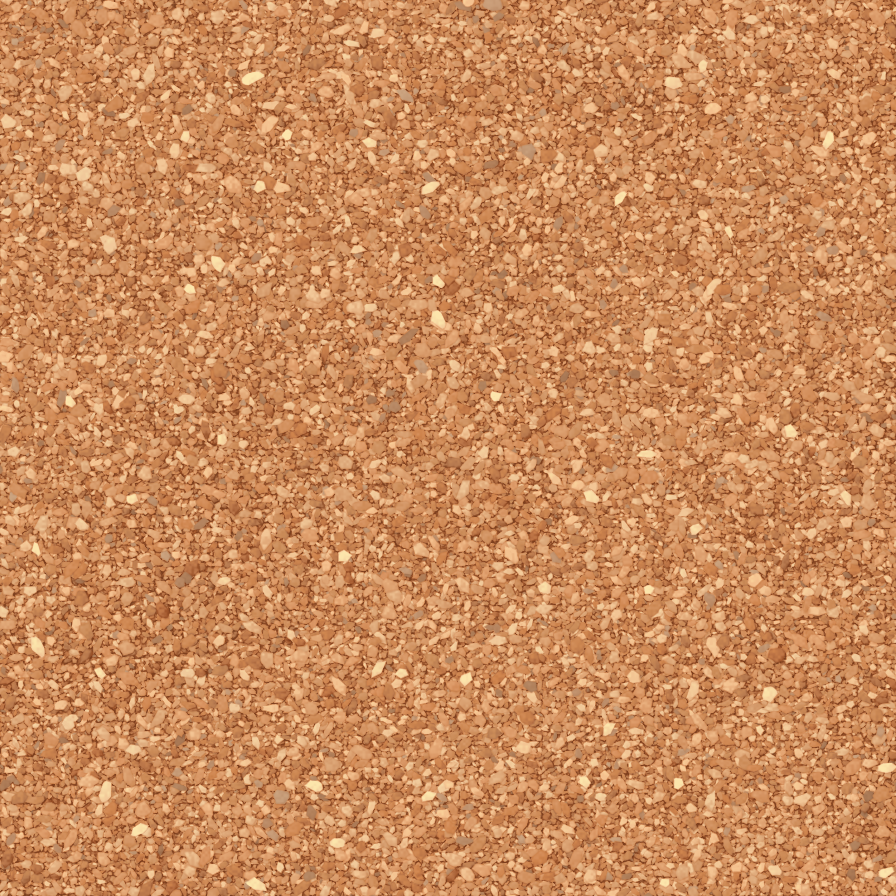
Write a Shadertoy shader that draws this texture.

```glsl
// Pressed cork board: layered angular chips in warm tans, with dark gaps and rare pale flecks.

#define FINE_CELLS 185.0    // cells across the canvas in the finest chip layer
#define LAYER_GROWTH 0.75   // cell count ratio from one layer to the next
#define LAYERS 5
#define FLECK_CELLS 30.0
#define FLECK_SHARE 0.05
#define EDGE_SOFTNESS 0.0011
#define SHADOW_DEPTH 0.24
#define GRAIN_DEPTH 0.20
#define LIGHT_DIR vec2(-0.6, 0.8)

vec4 hash4(vec2 p) {
    vec4 q = fract(p.xyxy * vec4(0.1031, 0.1030, 0.0973, 0.1099));
    q += dot(q, q.wzxy + 33.33);
    return fract((q.xxyz + q.yzzw) * q.zywx);
}

float valueNoise(vec2 p) {
    vec2 i = floor(p), f = fract(p);
    f = f * f * (3.0 - 2.0 * f);
    float low = mix(hash4(i).x, hash4(i + vec2(1, 0)).x, f.x);
    float high = mix(hash4(i + vec2(0, 1)).x, hash4(i + vec2(1, 1)).x, f.x);
    return mix(low, high, f.y);
}

float ramp(float a, float b, float t) {
    return clamp((t - a) / (b - a), 0.0, 1.0);
}

// Cork colours from shaded gaps to pale wood; tone 0..1 follows their area shares.
vec3 corkColor(float tone) {
    vec3 c = mix(vec3(0.49, 0.25, 0.12), vec3(0.62, 0.35, 0.19), ramp(-0.20, 0.04, tone));
    c = mix(c, vec3(0.72, 0.46, 0.29), ramp(0.04, 0.165, tone));
    c = mix(c, vec3(0.80, 0.53, 0.32), ramp(0.165, 0.34, tone));
    c = mix(c, vec3(0.84, 0.59, 0.40), ramp(0.34, 0.56, tone));
    c = mix(c, vec3(0.89, 0.67, 0.48), ramp(0.56, 0.80, tone));
    c = mix(c, vec3(0.95, 0.77, 0.58), ramp(0.80, 0.955, tone));
    return mix(c, vec3(0.99, 0.89, 0.66), ramp(1.0, 1.3, tone));
}

// Irregular five-sided chip: an intersection of random half planes.
float chipDistance(vec2 q, float radius, float seed) {
    float d = length(q) - 1.2 * radius;
    for (int i = 0; i < 5; i++) {
        float k = float(i);
        float turn = fract(seed * (17.0 + 13.0 * k));
        float inset = fract(seed * (41.0 + 23.0 * k));
        float angle = 1.2566 * (k + 0.5 * turn);
        d = max(d, dot(q, vec2(cos(angle), sin(angle))) - radius * (0.7 + 0.5 * inset));
    }
    return d;
}

// Paints one scattered layer over surface = (tone, warmth, greyness).
vec3 paintChips(vec3 surface, vec2 uv, float cells, float share, float size, bool fleck) {
    vec2 p = uv * cells, home = floor(p);
    float soft = EDGE_SOFTNESS * cells;
    for (int y = -1; y <= 1; y++)
    for (int x = -1; x <= 1; x++) {
        vec2 id = home + vec2(x, y);
        vec4 place = hash4(id + cells * 3.7);
        if (place.z > share) continue;
        vec4 look = hash4(id + cells * 5.3 + 71.0);

        vec2 offset = p - id - 0.2 - 0.6 * place.xy;
        float angle = (place.w - 0.5) * 2.7;
        float ca = cos(angle), sa = sin(angle);
        float stretch = 1.0 + 0.5 * look.y;
        vec2 q = vec2(ca * offset.x + sa * offset.y, ca * offset.y - sa * offset.x);
        q *= vec2(1.0 / stretch, stretch);
        float radius = size * (0.30 + 0.20 * look.z);
        float d = chipDistance(q, radius, look.w);

        // Contact shadow on the side away from the light
        float side = dot(offset, LIGHT_DIR) / radius;
        float shade = 1.0 - smoothstep(0.0, 2.2 * soft, d);
        surface.x -= SHADOW_DEPTH * shade * (0.6 - 0.4 * clamp(side, -1.0, 1.0));

        // Chip face, slightly lit and worn at the rim
        float rim = 1.0 - smoothstep(0.0, 0.35 * radius, -d);
        float tone = fleck ? 1.12 + 0.22 * look.x : 0.18 + 0.86 * look.x;
        tone += 0.08 * clamp(side, -1.0, 1.0) - 0.10 * rim;
        float warmth = fleck ? -0.4 : 2.0 * fract(look.x * 37.0 + look.y) - 1.0;
        float grey = fleck ? 0.0 : step(0.965, fract(look.z * 29.0 + look.y));
        float cover = 1.0 - smoothstep(-soft, soft, d);
        surface = mix(surface, vec3(tone, warmth, grey), cover);
    }
    return surface;
}

void mainImage(out vec4 fragColor, in vec2 fragCoord) {
    vec2 uv = fragCoord / iResolution.y;

    // Dark crumbs between the chips
    vec3 surface = vec3(0.5 * valueNoise(uv * 260.0), 0.2, 0.0);

    // Fine chips first, larger and sparser ones above
    float cells = FINE_CELLS;
    for (int i = 0; i < LAYERS; i++) {
        float k = float(i);
        float share = clamp(1.05 - 0.22 * k, 0.15, 1.0);
        surface = paintChips(surface, uv, cells, share, 1.0, false);
        cells *= LAYER_GROWTH;
    }
    surface = paintChips(surface, uv, FLECK_CELLS, FLECK_SHARE, 0.5, true);

    // Fine grain and faint broad mottling
    float grain = valueNoise(uv * 330.0) - 0.5;
    float mottle = valueNoise(uv * 7.0) - 0.5;
    float tone = surface.x + GRAIN_DEPTH * grain + 0.06 * mottle;

    vec3 color = corkColor(tone) + surface.y * vec3(0.008, -0.018, -0.026);
    color = mix(color, vec3(0.66, 0.50, 0.38) + 0.12 * (tone - 0.5), 0.7 * surface.z);
    fragColor = vec4(clamp(color, 0.0, 1.0), 1.0);
}
```
